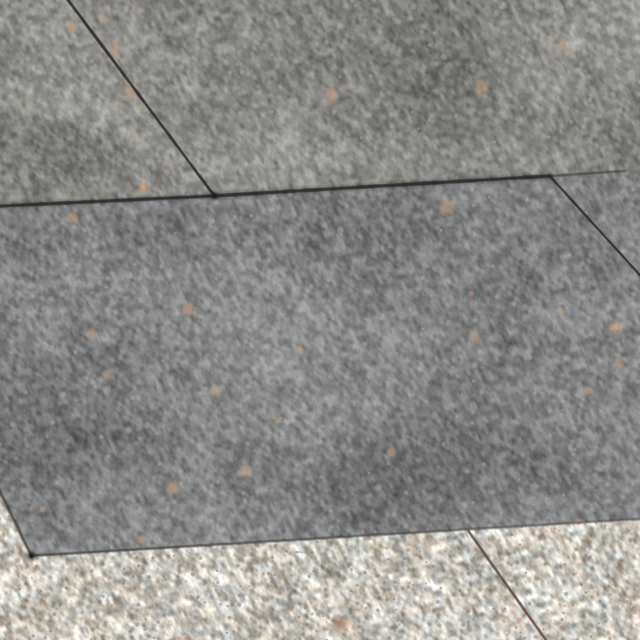
A Shadertoy shader for this texture:

```glsl
// Speckled dark grey paving slabs with thin joints, above a strip of pale granite.

float hash(vec2 p) {
    vec3 q = fract(vec3(p.xyx) * 0.1031);
    q += dot(q, q.yzx + 33.33);
    return fract((q.x + q.y) * q.z);
}

float valueNoise(vec2 p) {
    vec2 cell = floor(p), f = fract(p);
    f = f * f * (3.0 - 2.0 * f);
    float low = mix(hash(cell), hash(cell + vec2(1, 0)), f.x);
    float high = mix(hash(cell + vec2(0, 1)), hash(cell + vec2(1, 1)), f.x);
    return mix(low, high, f.y);
}

// Layered noise centred on zero
float fbm(vec2 p) {
    float sum = 0.0, amp = 0.5;
    for (int i = 0; i < 4; i++) {
        sum += amp * (valueNoise(p) - 0.5);
        p = mat2(0.8, 0.6, -0.6, 0.8) * p * 2.0 + 17.3;
        amp *= 0.5;
    }
    return sum;
}

float segmentDistance(vec2 p, vec2 a, vec2 b) {
    vec2 d = b - a;
    return length(p - a - d * clamp(dot(p - a, d) / dot(d, d), 0.0, 1.0));
}

// Signed distance to the line through a and b, positive on its left
float lineSide(vec2 p, vec2 a, vec2 b) {
    vec2 d = normalize(b - a);
    return d.x * (p.y - a.y) - d.y * (p.x - a.x);
}

float joint(vec2 p, vec2 a, vec2 b, float width, float soft) {
    return 1.0 - smoothstep(width - soft, width + soft, segmentDistance(p, a, b));
}

float blob(vec2 p, vec2 centre, vec2 radius) {
    vec2 d = (p - centre) / radius;
    return exp(-dot(d, d));
}

// Jittered mineral flecks; density is the share of cells holding one
float flecks(vec2 p, float scale, float density, float seed) {
    vec2 q = p * scale, base = floor(q);
    float cover = 0.0;
    for (int y = -1; y <= 1; y++)
    for (int x = -1; x <= 1; x++) {
        vec2 cell = base + vec2(x, y);
        vec2 jitter = vec2(hash(cell + seed), hash(cell + seed + 41.7));
        float present = step(hash(cell + seed + 83.1), density);
        float radius = mix(0.15, 0.4, hash(cell + seed + 11.9));
        cover = max(cover, present * (1.0 - smoothstep(radius * 0.3, radius, length(q - cell - jitter))));
    }
    return cover;
}

// Fine grain, slightly stretched along a steep slant
float grain(vec2 p) {
    vec2 q = vec2(p.x + 0.45 * p.y, p.y * 0.75 - 0.2 * p.x);
    return 0.55 * valueNoise(q * 150.0) + 0.35 * valueNoise(q * 85.0 + 9.0)
         + 0.25 * valueNoise(q * 260.0 + 5.0) - 0.575;
}

// Broad worn and stained areas of the dark slabs
float stains(vec2 p) {
    float s = 0.13 * fbm(p * 5.0 + 3.0) + 0.10 * fbm(p * 16.0);
    s -= 0.065 * blob(p, vec2(0.69, 0.88), vec2(0.08, 0.13));
    s -= 0.060 * blob(p, vec2(0.08, 0.75), vec2(0.14, 0.06));
    s -= 0.055 * blob(p, vec2(0.65, 0.25), vec2(0.25, 0.07));
    s -= 0.050 * blob(p, vec2(0.05, 0.30), vec2(0.10, 0.12));
    s -= 0.040 * blob(p, vec2(0.25, 0.64), vec2(0.25, 0.04));
    s += 0.050 * blob(p, vec2(0.48, 0.75), vec2(0.17, 0.06));
    s += 0.055 * blob(p, vec2(0.88, 0.93), vec2(0.13, 0.10));
    s += 0.040 * blob(p, vec2(0.43, 0.46), vec2(0.22, 0.12));
    s += 0.060 * blob(p, vec2(0.10, 0.835 - 0.25 * (p.x - 0.10)), vec2(0.16, 0.035));
    return s;
}

vec3 darkStone(vec2 p, float upper) {
    vec3 tint = mix(vec3(0.995, 1.0, 1.005), vec3(1.01, 1.005, 0.975), upper);
    vec3 col = tint * (0.505 + 0.015 * upper + stains(p) + 0.30 * grain(p));
    col = mix(col, vec3(0.68, 0.66, 0.59), 0.55 * flecks(p, 55.0, 0.10, 2.0));
    col = mix(col, vec3(0.76, 0.62, 0.51), 0.60 * flecks(p, 26.0, 0.04, 7.0));
    float rust = blob(p, vec2(0.224, 0.708), vec2(0.006, 0.008)) + blob(p, vec2(0.961, 0.489), vec2(0.010, 0.007));
    return mix(col, vec3(0.87, 0.69, 0.53), 0.8 * rust);
}

vec3 paleGranite(vec2 p) {
    vec3 col = vec3(0.775, 0.760, 0.725) + 0.65 * grain(p + 3.7) + 0.10 * fbm(p * 12.0);
    col += vec3(0.05, 0.0, -0.05) * (valueNoise(p * 70.0) - 0.5);
    col = mix(col, vec3(0.48, 0.46, 0.44), 0.55 * flecks(p, 75.0, 0.22, 5.0));
    col = mix(col, vec3(0.68, 0.50, 0.44), 0.50 * flecks(p, 60.0, 0.09, 13.0));
    return mix(col, vec3(0.60, 0.42, 0.30), 0.65 * blob(p, vec2(0.532, 0.026), vec2(0.014, 0.010)));
}

void mainImage(out vec4 fragColor, in vec2 fragCoord) {
    vec2 p = fragCoord / iResolution.xy;
    float soft = max(0.0015, 1.0 / iResolution.y);

    // Corners where the joints meet
    vec2 leftEnd = vec2(0.0, 0.678), meet = vec2(0.335, 0.694), bend = vec2(0.859, 0.725);
    vec2 corner = vec2(0.049, 0.1315), rightEnd = vec2(1.0, 0.189), leftEdge = vec2(-0.005, 0.242);

    // Stone regions
    float upper = smoothstep(-soft, soft, lineSide(p, leftEnd, bend));
    float slab = min(lineSide(p, corner, rightEnd), lineSide(p, leftEdge, corner));
    vec3 col = mix(paleGranite(p), darkStone(p, upper), smoothstep(-soft, soft, slab));

    // Joints and their soft shadows
    float wobble = 0.0007 * (valueNoise(p * 60.0) - 0.5);
    float cross = max(joint(p, leftEnd, meet, 0.0024 + wobble, soft), joint(p, meet, bend, 0.0026 + wobble, soft));
    float slant = max(joint(p, vec2(0.104, 1.003), meet, 0.0021 + wobble, soft), joint(p, bend, vec2(1.01, 0.559), 0.0017 + wobble, soft));
    float shadow = max(joint(p, leftEnd, meet, 0.004, 0.004), joint(p, meet, bend, 0.005, 0.005));
    float faint = joint(p, bend, vec2(0.977, 0.733), 0.002, 0.002);
    float rim = max(joint(p, corner, rightEnd, 0.002, 0.002), joint(p, leftEdge, corner, 0.0022, 0.002));
    col *= 1.0 - 0.25 * shadow - 0.35 * faint;
    col = mix(col, vec3(0.14), max(0.78 * cross, 0.85 * slant));
    col = mix(col, vec3(0.22), rim * mix(0.75, 0.45, p.x));
    col = mix(col, vec3(0.32, 0.24, 0.22), 0.8 * joint(p, vec2(0.732, 0.170), vec2(0.855, -0.003), 0.0021 + wobble, soft));
    col = mix(col, vec3(0.10), max(blob(p, meet, vec2(0.006)), blob(p, corner, vec2(0.006))));

    fragColor = vec4(clamp(col, 0.0, 1.0), 1.0);
}
```
